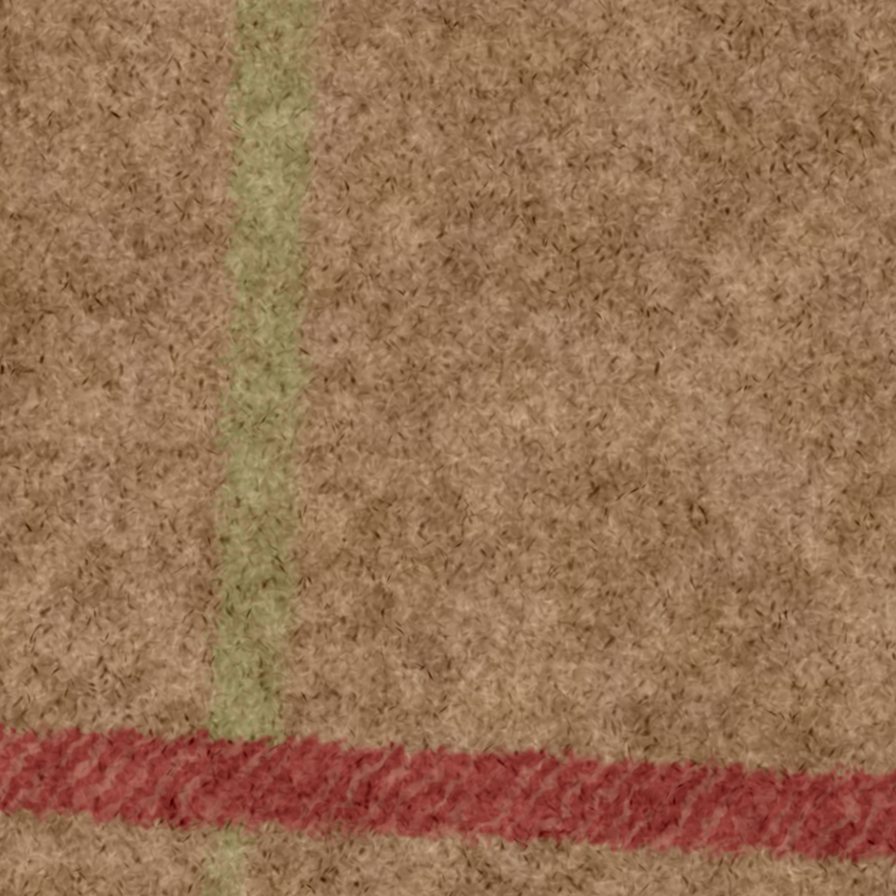
Give the GLSL for this texture, as a WebGL 2 fragment shader.

```glsl
#version 300 es
precision highp float;
// Brushed tan wool with one pale green stripe and one crossing red twill stripe.

uniform vec2 u_resolution;
out vec4 outColor;

const vec3 WOOL = vec3(0.590, 0.455, 0.331);
const vec3 GREEN = vec3(0.570, 0.520, 0.345);
const vec3 RED = vec3(0.550, 0.215, 0.195);
const vec3 RED_GAP = vec3(0.605, 0.370, 0.310);
const vec3 TONE_STEP = vec3(0.080, 0.083, 0.084);

const float GREEN_TOP = 0.306;     // stripe centre at the top edge
const float GREEN_HALF = 0.042;
const float GREEN_FUZZ = 0.014;
const float RED_LEFT = 0.141;      // stripe centre at the left edge
const float RED_SLOPE = -0.054;
const float RED_HALF = 0.048;
const float RED_FUZZ = 0.009;
const float TWILL_COUNT = 28.0;    // diagonal ribs across the canvas
const float FIBRE_WIDTH = 0.0029;

float hash(vec2 p) {
    p = fract(p * vec2(0.1031, 0.1137));
    p += dot(p, p.yx + 33.33);
    return fract((p.x + p.y) * p.x * 17.0);
}

vec2 hash2(vec2 p) {
    return vec2(hash(p + 11.3), hash(p.yx + 47.9));
}

float valueNoise(vec2 p) {
    vec2 cell = floor(p), f = fract(p);
    f = f * f * (3.0 - 2.0 * f);
    float low = mix(hash(cell), hash(cell + vec2(1, 0)), f.x);
    float high = mix(hash(cell + vec2(0, 1)), hash(cell + vec2(1, 1)), f.x);
    return mix(low, high, f.y);
}

// Dark flecks around scattered points, each with its own weight and slant.
float flecks(vec2 p) {
    vec2 cell = floor(p);
    float total = 0.0;
    for (int j = -1; j <= 1; j++)
    for (int i = -1; i <= 1; i++) {
        vec2 id = cell + vec2(i, j);
        float weight = hash(id + 5.7);
        vec2 d = id + hash2(id) - p;
        d.x += d.y * (hash(id + 71.3) - 0.5) * 1.6;
        float reach = length(d * vec2(1.5, 0.9));
        total += weight * weight * weight * (1.0 - smoothstep(0.0, 0.65, reach));
    }
    return total;
}

// Short, slightly bent hairs, one per cell, each with its own direction.
float fibres(vec2 uv, float scale, float seed) {
    vec2 p = uv * scale + seed, cell = floor(p);
    float width = FIBRE_WIDTH * scale, total = 0.0;
    for (int j = -1; j <= 1; j++)
    for (int i = -1; i <= 1; i++) {
        vec2 id = cell + vec2(i, j);
        vec2 d = p - id - hash2(id);
        float angle = 6.2832 * hash(id + 83.1);
        float c = cos(angle), s = sin(angle);
        d = vec2(c * d.x + s * d.y, c * d.y - s * d.x);
        d.y += (hash(id + 29.7) - 0.5) * 0.9 * d.x * d.x;
        float body = 1.0 - smoothstep(0.0, width, abs(d.y));
        float ends = 1.0 - smoothstep(0.0, 0.95, abs(d.x));
        total += body * ends * hash(id + 61.5);
    }
    return total;
}

// Light and dark of the felted surface, centred near zero.
float woolTone(vec2 uv, vec2 warp) {
    mat2 turn = mat2(0.8, 0.6, -0.6, 0.8);
    vec2 p = uv + 0.012 * warp;
    float clump = valueNoise(turn * p * 22.0 + 9.0);
    float tone = 0.65 * (valueNoise(p * 7.0 + 3.0) - 0.5) + 1.0 * (clump - 0.5);
    tone += 1.2 * (valueNoise(turn * turn * p * 48.0) - 0.5);
    tone += 1.0 * (valueNoise(turn * p * 95.0 + 31.0) - 0.5);
    tone += 1.5 * (valueNoise(turn * uv * 200.0) - 0.5);
    tone -= (3.4 - 2.2 * clump) * (flecks(p * 105.0 + 5.0) - 0.11);
    tone += 0.45 * fibres(uv, 43.0, 2.0) + 0.75 * fibres(uv, 71.0, 17.0);
    tone += 0.8 * fibres(uv, 97.0, 29.0) - 1.0 * fibres(uv, 104.0, 41.0);
    return tone - 0.1;
}

float band(float offset, float halfWidth, float softness) {
    return 1.0 - smoothstep(-softness, softness, abs(offset) - halfWidth);
}

void main() {
    vec2 uv = gl_FragCoord.xy / u_resolution;
    vec2 warp = vec2(valueNoise(uv * 45.0), valueNoise(uv * 45.0 + 70.0)) - 0.5;
    float fuzz = valueNoise(uv * 130.0 + 20.0) - 0.5;
    float patches = valueNoise(uv * 19.0 + 50.0) - 0.5;
    float tone = woolTone(uv, warp);

    // Ground drifting between ochre and pinkish grey, with a faint warp line
    vec3 color = WOOL + tone * TONE_STEP + patches * vec3(0.0, -0.002, 0.022);
    color -= 0.018 * (1.0 - smoothstep(0.0, 0.035, abs(uv.x - 0.785)));

    // Green stripe, bending left and fading near the bottom
    float drop = 1.0 - uv.y;
    float greenCentre = GREEN_TOP - 0.016 * drop - 0.04 * drop * drop * drop;
    float below = 1.0 - smoothstep(0.08, 0.16, uv.y);
    float greenMask = band(uv.x - greenCentre + 0.016 * warp.x + 0.018 * fuzz,
                           GREEN_HALF - 0.018 * below, GREEN_FUZZ);
    greenMask *= 0.82 - 0.2 * below + 0.5 * fuzz + 0.5 * patches;
    color = mix(color, GREEN + tone * TONE_STEP * 0.85, clamp(greenMask, 0.0, 1.0));

    // Red stripe with slanted ribs and a toothed edge
    float ribPhase = (uv.x - 0.85 * uv.y + 0.026 * warp.x + 0.014 * fuzz) * TWILL_COUNT;
    float rib = 0.5 + 0.5 * sin(6.2832 * ribPhase);
    float redOffset = uv.y - RED_LEFT - RED_SLOPE * uv.x;
    redOffset += 0.012 * warp.y + 0.014 * fuzz + 0.005 * (rib - 0.5);
    float gap = smoothstep(0.35, 1.0, rib) * (0.1 + 0.9 * valueNoise(uv * 34.0));
    vec3 redColor = mix(RED, RED_GAP, gap) - 0.02 * (1.0 - rib);
    redColor += tone * TONE_STEP * vec3(0.75, 0.65, 0.6);
    color = mix(color, redColor, 0.95 * band(redOffset, RED_HALF, RED_FUZZ));

    outColor = vec4(clamp(color, 0.0, 1.0), 1.0);
}
```
